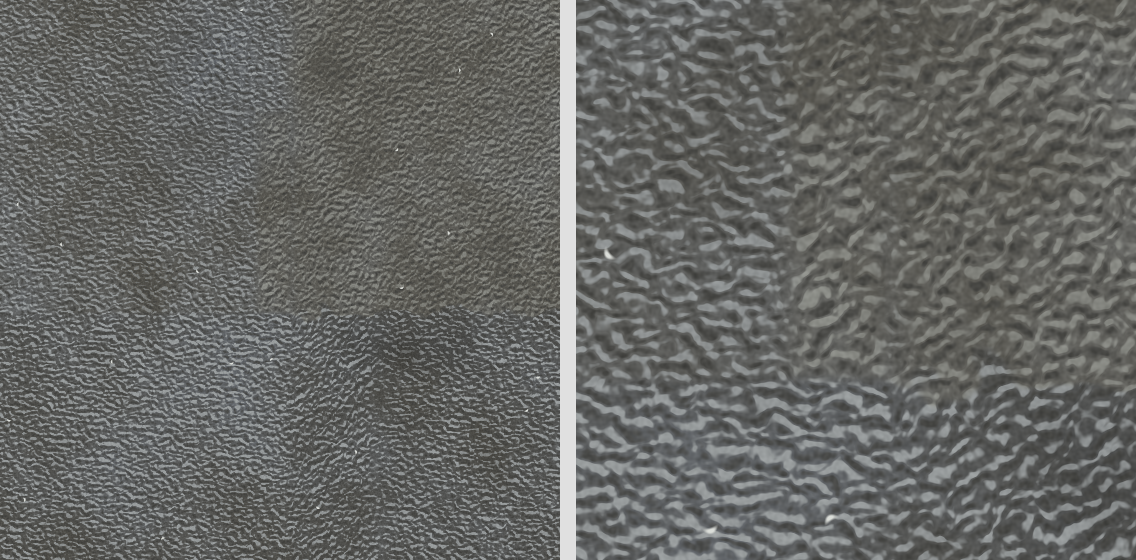
Left, the full canvas; right, a detail of the centre.
Reproduce this texture procedurally as a Shadertoy shader.

```glsl
// Worn embossed leather: four sheets with soft seams, each covered in fine wavy ridges.
// The slope of warped gradient noise gives the relief, lit from above;
// broad noise adds cool haze and warm wear, and a sparse grid scatters bright lint.

const vec3 SHADOW = vec3(0.262, 0.262, 0.250);
const vec3 WARM_BASE = vec3(0.364, 0.358, 0.332);
const vec3 COOL_BASE = vec3(0.358, 0.372, 0.388);
const vec3 SHEEN = vec3(0.595, 0.612, 0.615);
const vec3 LINT = vec3(0.86, 0.87, 0.85);
const vec2 SEAM = vec2(0.52, 0.44);

float hash(vec2 p) {
    return fract(sin(dot(p, vec2(127.1, 311.7))) * 43758.545);
}

vec2 gradientAt(vec2 cell) {
    float a = 6.28318 * hash(cell);
    return vec2(cos(a), sin(a));
}

// Gradient noise, roughly -0.7 to 0.7
float noise(vec2 p) {
    vec2 i = floor(p), f = p - i;
    vec2 u = f * f * f * (f * (f * 6.0 - 15.0) + 10.0);
    vec2 e = vec2(1.0, 0.0);
    float a = dot(gradientAt(i), f);
    float b = dot(gradientAt(i + e.xy), f - e.xy);
    float c = dot(gradientAt(i + e.yx), f - e.yx);
    float d = dot(gradientAt(i + e.xx), f - e.xx);
    return mix(mix(a, b, u.x), mix(c, d, u.x), u.y);
}

float fbm(vec2 p) {
    float sum = 0.0, amp = 1.0;
    for (int i = 0; i < 4; i++) {
        sum += amp * noise(p);
        p = p * 2.03 + 17.3;
        amp *= 0.55;
    }
    return sum;
}

float height(vec2 q) {
    return noise(q) + 0.36 * noise(q * 2.1 + 31.7);
}

// Slope facing the light, on ridges running along the given angle
float relief(vec2 uv, float angle, vec2 density, float seed) {
    float c = cos(angle), s = sin(angle);
    vec2 q = vec2(c * uv.x + s * uv.y, c * uv.y - s * uv.x) * density + seed;
    q += 0.6 * vec2(noise(q * 0.45 + 9.1), noise(q * 0.5 + 53.2));
    vec2 toLight = vec2(0.07, 0.26);
    return height(q - toLight) - height(q + toLight);
}

// Soft step with a ragged edge
float seam(float x, float edge, float softness, float ragged) {
    return smoothstep(-softness, softness, x - edge + ragged);
}

// Soft box mask
float patchMask(vec2 uv, vec2 center, vec2 halfSize, float softness) {
    vec2 d = abs(uv - center) - halfSize;
    return 1.0 - smoothstep(-softness, softness, max(d.x, d.y));
}

// Small bent flecks, at most one in each grid cell
float lint(vec2 uv, float cells, float share) {
    vec2 p = uv * cells, id = floor(p);
    vec2 place = 0.2 + 0.6 * vec2(hash(id + 3.7), hash(id + 8.1));
    vec2 d = p - id - place;
    vec2 dir = gradientAt(id + 5.5);
    float along = dot(d, dir), across = dot(d, vec2(-dir.y, dir.x));
    across += 7.0 * along * along;
    float fleck = length(vec2(along * 0.45, across));
    return step(hash(id + 1.3), share) * (1.0 - smoothstep(0.008, 0.032, fleck));
}

void mainImage(out vec4 fragColor, in vec2 fragCoord) {
    vec2 uv = fragCoord / iResolution.xy;
    float broad = fbm(uv * 4.0 + 2.6);
    float mottle = fbm(uv * 13.0 + 40.0);

    // Sheet layout
    float right = seam(uv.x, SEAM.x, 0.022, 0.015 * mottle);
    float top = seam(uv.y, SEAM.y, 0.006, mottle * mix(0.006, 0.05, right));
    float strip = patchMask(uv, vec2(0.49, 0.62), vec2(0.03, 0.18), 0.014);
    float warmSide = max(right, strip) * top;
    float lowerLeft = (1.0 - right) * (1.0 - top);
    float lowerRight = right * (1.0 - top);

    // Ridges: level on the left, slanted on the right near the seam
    float slant = max(right, strip) * mix(1.0 - smoothstep(0.55, 0.8, uv.x), 0.8, top);
    float level = relief(uv, -0.06, vec2(100.0, 142.0), 0.0);
    float tilted = relief(uv, 0.55, vec2(108.0, 130.0), 71.0);
    float slope = mix(level, tilted, smoothstep(0.2, 0.8, slant + 0.25 * mottle));

    // Haze and wear
    float glow = lowerLeft * patchMask(uv, vec2(0.34, 0.30), vec2(0.15, 0.12), 0.18);
    float cool = 0.32 + 0.5 * broad + 0.25 * mottle + 0.6 * glow + 0.1 * lowerRight;
    cool += 0.4 * patchMask(uv, vec2(0.36, 0.85), vec2(0.12, 0.16), 0.15) - 0.28 * warmSide;
    float murk = lowerRight * patchMask(uv, vec2(0.73, 0.38), vec2(0.11, 0.03), 0.06);
    vec3 base = mix(WARM_BASE, COOL_BASE, clamp(cool, 0.0, 1.0));
    base *= 1.0 + 0.12 * broad + 0.10 * mottle + 0.16 * glow;
    base *= 1.0 - 0.09 * (1.0 - top) - 0.16 * murk;

    // Lighting
    float gloss = 0.80 + 0.12 * (1.0 - top) - 0.20 * warmSide + 0.16 * glow;
    gloss += 0.20 * broad + 0.28 * mottle - 0.25 * murk;
    vec3 sheen = mix(SHEEN, SHEEN * vec3(0.98, 0.965, 0.92), warmSide);
    float shade = 1.0 - smoothstep(-0.62, -0.04, slope);
    vec3 color = mix(base, SHADOW, shade * (0.88 - 0.15 * glow));
    float lit = smoothstep(0.0, 0.43, slope + 0.08 * glow);
    color = mix(color, sheen, lit * clamp(gloss, 0.0, 1.0));

    // Fine grain and lint
    color += 0.055 * noise(uv * 340.0) + 0.03 * noise(uv * 210.0 + 90.0);
    color = mix(color, LINT, lint(uv, 13.0, 0.08));
    fragColor = vec4(clamp(color, 0.0, 1.0), 1.0);
}
```
